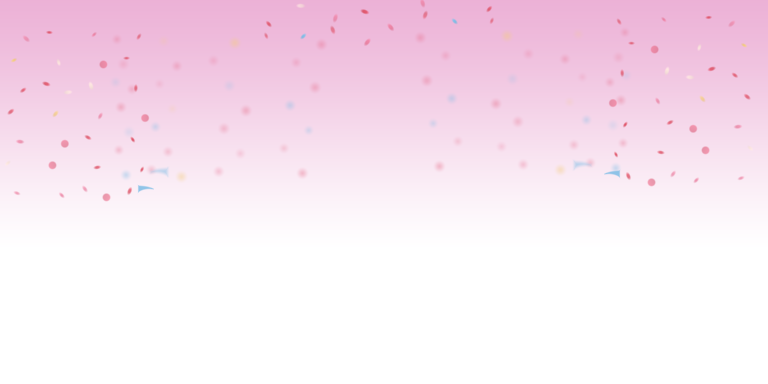
This background is drawn by a Shadertoy shader. Its source:

```glsl
// Pink sky fading down to white, strewn with confetti near the top.
// Two scattered layers, one blurred and one crisp, are each folded about
// a near-central axis, so the right side is a slightly raised mirror image.

#define FADE_END 0.65      // depth at which the pink has gone
#define FADE_EASE 0.35     // 0 = linear fade, 1 = smoothstep fade
#define SOFT_COUNT 30
#define SIDE_COUNT 30
#define CROWN_COUNT 8
#define SOFT_BLUR 0.010
#define SOFT_FOLD vec2(0.966, 0.018)   // axis x, lift of the right side
#define CRISP_FOLD vec2(0.987, 0.039)

const vec3 PINK_SHADE = vec3(0.075, 0.305, 0.160);  // taken away from white
const vec3 RED    = vec3(0.87, 0.31, 0.39);
const vec3 ROSE   = vec3(0.92, 0.49, 0.62);
const vec3 BLUE   = vec3(0.49, 0.74, 0.90);
const vec3 YELLOW = vec3(0.95, 0.80, 0.49);
const vec3 CREAM  = vec3(0.98, 0.90, 0.86);

float hash(float n) {
    return fract(sin(n * 127.1) * 43758.5453);
}

// Evenly spread point in the unit square
vec2 spread(float i) {
    return fract(0.5 + i * vec2(0.7549, 0.5698));
}

vec2 foldRight(vec2 p, vec2 fold) {
    return p.x > fold.x ? vec2(2.0 * fold.x - p.x, p.y - fold.y) : p;
}

float ellipseDist(vec2 p, vec2 radii) {
    return (length(p / radii) - 1.0) * min(radii.x, radii.y);
}

// Curled strip tapering along the sign of len
float ribbonDist(vec2 p, float len) {
    float s = clamp(p.x / len, 0.0, 1.0);
    float halfWidth = mix(0.010, 0.001, sqrt(s));
    float side = abs(p.y - 0.012 * s * (1.0 - s)) - halfWidth;
    return max(side, abs(p.x - 0.5 * len) - 0.5 * abs(len));
}

float cover(float d, float blur) {
    return smoothstep(blur, -blur, d);
}

vec3 paperColor(float pick) {
    if (pick < 0.30) return RED;
    if (pick < 0.56) return ROSE;
    if (pick < 0.77) return BLUE;
    return pick < 0.89 ? YELLOW : CREAM;
}

vec3 softColor(float pick) {
    if (pick < 0.74) return mix(RED, ROSE, 0.4 + 0.6 * hash(pick));
    return pick < 0.90 ? BLUE : YELLOW;
}

// Blurred discs, thinning out towards the middle
vec3 softLayer(vec3 color, vec2 p) {
    vec2 q = foldRight(p, SOFT_FOLD);
    for (int i = 0; i < SOFT_COUNT; i++) {
        float id = float(i) + 1.0;
        vec2 place = spread(id);
        vec2 center = vec2(mix(0.30, 0.94, pow(place.x, 1.4)), mix(0.53, 0.93, place.y));
        float radius = mix(0.006, 0.010, hash(id));
        float opacity = mix(0.14, 0.42, hash(id + 40.0));
        float mask = cover(length(q - center) - radius, SOFT_BLUR);
        color = mix(color, softColor(hash(id + 80.0)), opacity * mask);
    }
    float ribbon = ribbonDist(q - vec2(0.436, 0.552), -0.042);
    return mix(color, BLUE, 0.5 * cover(ribbon, 0.007));
}

// Crisp flakes down the sides and in a thin crown along the top
vec3 crispLayer(vec3 color, vec2 p, float pixel) {
    vec2 q = foldRight(p, CRISP_FOLD);
    for (int i = 0; i < SIDE_COUNT + CROWN_COUNT; i++) {
        float id = float(i) + 1.0;
        vec2 place = spread(id + 7.0);
        vec2 center = i < SIDE_COUNT
            ? mix(vec2(0.0, 0.48), vec2(0.41, 0.96), place)
            : mix(vec2(0.63, 0.89), vec2(0.97, 1.0), place);
        float angle = 6.2832 * hash(id + 120.0);
        float c = cos(angle), s = sin(angle);
        vec2 local = mat2(c, s, -s, c) * (q - center);

        // One flake in seven is a large, paler disc
        bool disc = hash(id + 160.0) < 0.14;
        vec2 radii = disc ? vec2(0.0098) : vec2(0.0085, 0.0045) * mix(0.65, 1.1, hash(id + 200.0));
        vec3 paper = disc ? mix(RED, ROSE, 0.6) : paperColor(hash(id + 240.0));
        paper *= 1.0 + 5.0 * local.x;
        float opacity = disc ? 0.65 : mix(0.6, 0.95, hash(id + 280.0));
        color = mix(color, paper, opacity * cover(ellipseDist(local, radii), pixel));
    }
    float ribbon = ribbonDist(q - vec2(0.360, 0.508), 0.039);
    return mix(color, BLUE, 0.85 * cover(ribbon, pixel));
}

void mainImage(out vec4 fragColor, in vec2 fragCoord) {
    vec2 p = fragCoord / iResolution.y;
    float pixel = 1.0 / iResolution.y;

    // Vertical wash
    float depth = clamp((1.0 - p.y) / FADE_END, 0.0, 1.0);
    float fade = 1.0 - mix(depth, smoothstep(0.0, 1.0, depth), FADE_EASE);
    vec3 color = 1.0 - PINK_SHADE * fade;

    color = softLayer(color, p);
    color = crispLayer(color, p, pixel);
    fragColor = vec4(clamp(color, 0.0, 1.0), 1.0);
}
```
